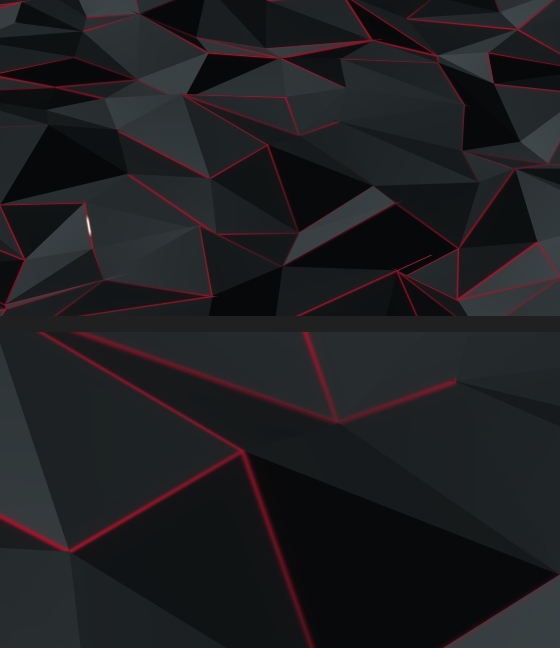
Top, the full canvas; bottom, a detail of the centre.
Give the GLSL for this background, as a Shadertoy shader.

```glsl
#define CELL_SIZE vec2(0.325, 3.5)
#define PERSPECTIVE 0.05
#define JITTER 0.64
#define RELIEF 0.72
#define SKEW 0.15
#define SEED 41.0
#define LINE_WIDTH 0.0028
#define LIT_EDGES 0.40
#define SPARK_EDGE vec2(-4.0, 5.0)
#define RED vec3(0.66, 0.08, 0.17)
#define SHADOW vec3(0.024, 0.031, 0.036)
#define SLATE vec3(0.225, 0.256, 0.266)

const float GROUND_LINE = -0.62;
const float HEIGHT_SCALE = 0.27;

struct Corner {
    vec2 id;
    vec3 world;   // x across, y into the distance, z up
    vec2 screen;
};

vec3 hash3(vec2 p) {
    vec3 q = fract((p.xyx + SEED) * vec3(0.1031, 0.1030, 0.0973));
    q += dot(q, q.yxz + 33.33);
    return fract((q.xxy + q.yzz) * q.zyx);
}

float cross2(vec2 a, vec2 b) {
    return a.x * b.y - a.y * b.x;
}

// Terrain corner, displaced from the grid and projected
Corner cornerAt(vec2 id) {
    vec3 r = hash3(id) - 0.5;
    vec3 world = vec3(id + JITTER * r.xy, RELIEF * r.z);
    world.y -= SKEW * world.x;
    float s = 1.0 / (1.0 + PERSPECTIVE * world.y);
    float y = GROUND_LINE + CELL_SIZE.y * (1.0 - s) + HEIGHT_SCALE * world.z * s;
    return Corner(id, world, vec2(CELL_SIZE.x * world.x * s, y));
}

// Grid position of level ground seen at a screen point
vec2 groundAt(vec2 p) {
    float s = max(1.0 - (p.y - GROUND_LINE) / CELL_SIZE.y, 0.1);
    float x = p.x / (CELL_SIZE.x * s);
    return vec2(x, (1.0 / s - 1.0) / PERSPECTIVE + SKEW * x);
}

// Signed distance to an edge, positive on its left
float edgeDistance(vec2 p, Corner a, Corner b) {
    vec2 along = b.screen - a.screen;
    return cross2(along, p - a.screen) / max(length(along), 1e-4);
}

// Red light leaking through an edge, fading between its ends
void addEdge(inout vec3 col, vec2 p, float d, Corner a, Corner b) {
    if (d > 0.05) return;
    vec2 key = a.id + b.id;
    vec3 r = hash3(key + 70.5);
    bool hot = key == SPARK_EDGE;
    if (r.x > LIT_EDGES && !hot) return;

    vec2 along = b.screen - a.screen;
    float t = clamp(dot(p - a.screen, along) / max(dot(along, along), 1e-6), 0.0, 1.0);
    float power = mix(hash3(a.id + 31.0).x, hash3(b.id + 31.0).x, t);
    float width = LINE_WIDTH * (0.6 + 0.7 * r.y);
    float core = exp(-d * d / (width * width));
    float halo = 0.08 * exp(-abs(d) / (4.0 * width));
    col = mix(col, RED, min((core + halo) * (0.12 + 0.85 * power), 1.0));

    if (hot) {
        float reach = 1.0 - smoothstep(0.10, 0.26, abs(t - 0.5));
        float spark = exp(-d * d / (LINE_WIDTH * LINE_WIDTH * 2.0));
        col = mix(col, vec3(1.0, 0.93, 0.86), spark * reach);
    }
}

// Flat facet with a slight inner gradient, laid behind what is already there
void addFacet(inout vec4 sum, vec2 p, float px, Corner a, Corner b, Corner c) {
    if (cross2(b.screen - a.screen, c.screen - a.screen) <= 0.0) return;
    vec3 d = vec3(edgeDistance(p, a, b), edgeDistance(p, b, c), edgeDistance(p, c, a));
    float inside = min(d.x, min(d.y, d.z));
    if (inside < -px) return;

    vec3 n = cross(b.world - a.world, c.world - a.world);
    float slope = dot(n.xy, vec2(-0.8, 0.5)) / max(abs(n.z), 0.2);
    vec3 r = hash3(a.id + b.id + c.id + 13.7);
    float shade = clamp(0.47 + 1.05 * slope + 0.7 * (r.x - 0.5), 0.0, 1.05);
    shade *= 1.0 + 1.4 * dot(p - (a.screen + b.screen + c.screen) / 3.0, r.yz - 0.5);

    vec3 facet = mix(SHADOW, SLATE, shade);
    addEdge(facet, p, d.x, a, b);
    addEdge(facet, p, d.y, b, c);
    addEdge(facet, p, d.z, c, a);
    sum += (1.0 - sum.a) * clamp(inside / px + 1.0, 0.0, 1.0) * vec4(facet, 1.0);
}

void mainImage(out vec4 fragColor, in vec2 fragCoord) {
    vec2 p = (fragCoord - 0.5 * iResolution.xy) / iResolution.y;
    float px = 1.0 / iResolution.y;
    vec2 first = floor(groundAt(p) - vec2(1.0, 1.2));
    vec4 sum = vec4(0.0);

    // Visit nearby cells from near to far until the pixel is covered
    for (int row = 0; row < 4 && sum.a < 0.99; row++) {
        vec2 id = first + vec2(0, row);
        Corner a = cornerAt(id);
        Corner d = cornerAt(id + vec2(0, 1));
        for (int column = 0; column < 3 && sum.a < 0.99; column++) {
            Corner b = cornerAt(a.id + vec2(1, 0));
            Corner c = cornerAt(a.id + vec2(1, 1));
            bool flip = hash3(a.id + 5.3).y > 0.5;
            if (flip) addFacet(sum, p, px, a, b, d);
            else addFacet(sum, p, px, a, b, c);
            if (flip) addFacet(sum, p, px, b, c, d);
            else addFacet(sum, p, px, a, c, d);
            a = b;
            d = c;
        }
    }
    fragColor = vec4(sum.rgb + (1.0 - sum.a) * SHADOW, 1.0);
}
```
